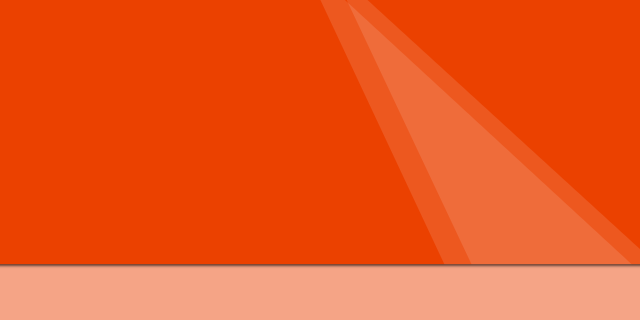
Reproduce this background procedurally as a Shadertoy shader.

```glsl
// Two translucent light beams crossing on orange above a pale shadowed strip.

const vec3 ORANGE = vec3(0.920, 0.253, 0.0);
const vec3 STRIP = vec3(0.960, 0.643, 0.527);
const vec3 SHADOW = vec3(0.10, 0.06, 0.05);
const float BEAM_OPACITY = 0.122;
const float STRIP_TOP = 0.1745;
const float SHADOW_SIZE = 0.0072;
const float SHADOW_OPACITY = 0.62;

// Antialiased coverage of the positive side of a signed distance.
float coverage(float signedDist, float pixel) {
    return clamp(signedDist / pixel + 0.5, 0.0, 1.0);
}

// Signed distance to a slanted line, positive on its right side.
// line.x: position along the top edge, line.y: rightward run per unit drop.
float rightOf(vec2 p, vec2 line) {
    float lineX = line.x + line.y * (1.0 - p.y);
    return (p.x - lineX) / sqrt(1.0 + line.y * line.y);
}

// Beam filling the space between two slanted lines.
float beam(vec2 p, vec2 leftLine, vec2 rightLine, float pixel) {
    return coverage(rightOf(p, leftLine), pixel)
         * coverage(-rightOf(p, rightLine), pixel);
}

// Soft shadow that fades with depth below an edge.
float edgeShadow(float depth, float size) {
    float d = max(depth, 0.0) / size;
    return exp(-d * d);
}

void mainImage(out vec4 fragColor, in vec2 fragCoord) {
    vec2 p = fragCoord / iResolution.y;
    float pixel = 1.0 / iResolution.y;

    // Overlapping beams
    float leftBeam = beam(p, vec2(1.0013, 0.469), vec2(1.0780, 1.085), pixel);
    float rightBeam = beam(p, vec2(1.0833, 0.4725), vec2(1.1484, 1.094), pixel);
    vec3 color = mix(ORANGE, vec3(1.0), BEAM_OPACITY * leftBeam);
    color = mix(color, vec3(1.0), BEAM_OPACITY * rightBeam);

    // Bottom strip, darkened under its top edge
    float depth = STRIP_TOP - p.y;
    float shade = SHADOW_OPACITY * edgeShadow(depth, SHADOW_SIZE);
    vec3 strip = mix(STRIP, SHADOW, shade);
    color = mix(color, strip, coverage(depth, pixel));

    fragColor = vec4(color, 1.0);
}
```
